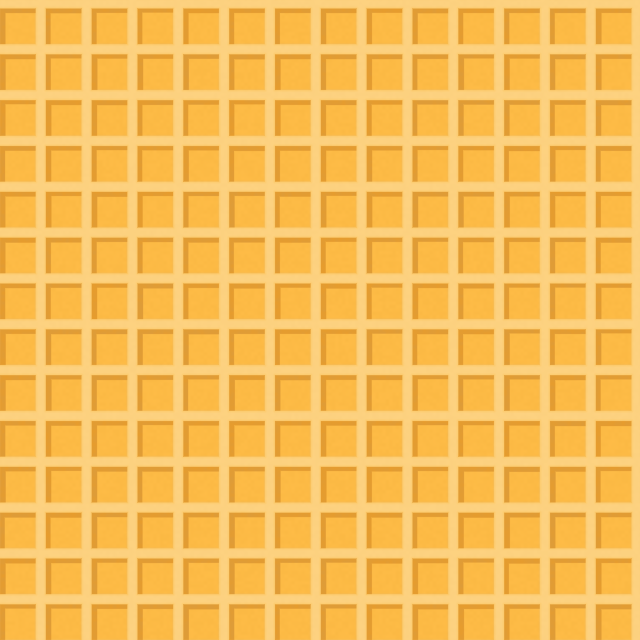
Write a Shadertoy shader that draws this pattern.

```glsl
// A golden waffle grid: pale ridges around square wells, fourteen by fourteen.
// Each well is a box distance function in a repeated cell, with a shadow
// along its left and top walls and slight tonal wear from hash and noise.

const float PITCH = 55.0 / 768.0;       // well spacing, in canvas heights
const float WELL_HALF = 21.4 / 768.0;   // half the side of a well
const float SHADOW_LEFT = 6.3 / 768.0;
const float SHADOW_TOP = 5.5 / 768.0;
const float SOFTNESS = 0.8 / 768.0;     // half width of a blurred edge

const vec3 RIDGE = vec3(0.99, 0.82, 0.50);
const vec3 RIDGE_EDGE = vec3(0.99, 0.80, 0.44);
const vec3 FLOOR = vec3(0.99, 0.73, 0.27);
const vec3 FLOOR_EDGE = vec3(0.96, 0.73, 0.33);
const vec3 SHADOW = vec3(0.90, 0.61, 0.18);
const vec3 SHADOW_DARK = vec3(0.87, 0.61, 0.22);

float hash(vec2 p) {
    vec3 q = fract(p.xyx * 0.1031);
    q += dot(q, q.yzx + 33.33);
    return fract((q.x + q.y) * q.z);
}

float valueNoise(vec2 p) {
    vec2 i = floor(p), f = fract(p);
    f = f * f * (3.0 - 2.0 * f);
    float low = mix(hash(i), hash(i + vec2(1.0, 0.0)), f.x);
    float high = mix(hash(i + vec2(0.0, 1.0)), hash(i + vec2(1.0)), f.x);
    return mix(low, high, f.y);
}

float boxDistance(vec2 p, float halfSide) {
    vec2 d = abs(p) - halfSide;
    return length(max(d, 0.0)) + min(max(d.x, d.y), 0.0);
}

// 1 inside a shape (negative distance), fading to 0 outside
float coverage(float distance, float blur) {
    return 1.0 - smoothstep(-blur, blur, distance);
}

vec3 ridgeColor(float wellDistance) {
    return mix(RIDGE_EDGE, RIDGE, smoothstep(0.0, 0.0045, wellDistance));
}

vec3 wellColor(vec2 local, vec2 id, float grain, float blur) {
    // Floor, dulled near the lit right and bottom rims
    float rim = min(WELL_HALF - local.x, WELL_HALF + local.y);
    float dull = 0.7 * (1.0 - smoothstep(0.0, 0.003, rim));
    vec3 color = mix(FLOOR, FLOOR_EDGE, dull) + 0.012 * (grain - 0.5);

    // Wall shadows, a little uneven from well to well
    float leftWidth = SHADOW_LEFT * mix(0.9, 1.1, hash(id + 3.0));
    float topWidth = SHADOW_TOP * mix(0.88, 1.12, hash(id + 17.0));
    float left = local.x + WELL_HALF - leftWidth;
    float top = WELL_HALF - topWidth - local.y;
    float tone = clamp(0.6 * hash(id + 31.0) + 0.8 * grain - 0.2, 0.0, 1.0);
    vec3 shade = mix(SHADOW, SHADOW_DARK, tone);
    return mix(color, shade, coverage(min(left, top), blur));
}

void mainImage(out vec4 fragColor, in vec2 fragCoord) {
    vec2 p = fragCoord / iResolution.y;
    float blur = max(SOFTNESS, 0.75 / iResolution.y);

    // Repeat cells centred on the wells; the first well sits in the corner
    vec2 grid = (p - WELL_HALF) / PITCH + 0.5;
    vec2 id = floor(grid);
    vec2 local = (fract(grid) - 0.5) * PITCH;

    float well = boxDistance(local, WELL_HALF);
    float grain = valueNoise(p * 190.0);
    vec3 ridge = ridgeColor(well) + 0.008 * (grain - 0.5);
    vec3 color = mix(ridge, wellColor(local, id, grain, blur), coverage(well, blur));
    fragColor = vec4(color, 1.0);
}
```
